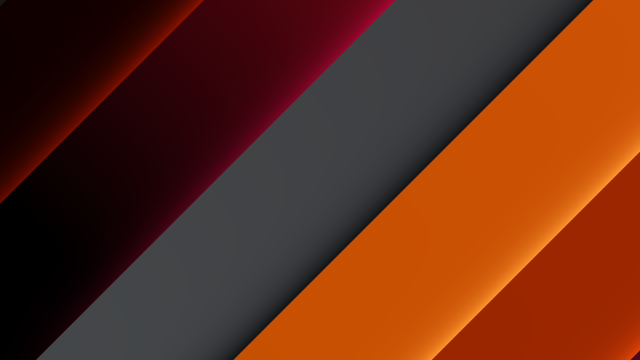
This background is drawn by a Shadertoy shader. Its source:

```glsl
// Wide 45 degree bands running from dark red through grey to orange.
// Each band blends between two colours along its length and is tinted
// toward a glow or shadow colour that decays away from its lower-right edge.

const int BANDS = 7;

// Lower-right edge of each band, in canvas heights from the top-left corner
const float EDGE[BANDS] = float[](0.0185, 0.567, 1.0995, 1.648, 2.199, 2.751, 4.0);

// Decay length of the rim tint, in canvas heights
const float RIM_WIDTH[BANDS] = float[](0.02, 0.065, 0.06, 0.062, 0.046, 0.05, 0.05);

// Band colours, extrapolated to the lower-left and upper-right corners
const vec3 BASE_LOW[BANDS] = vec3[](
    vec3(0.10, 0.10, 0.10), vec3(0.04, 0.0, 0.0), vec3(-0.10, -0.005, -0.02),
    vec3(0.27, 0.28, 0.29), vec3(0.77, 0.31, 0.0), vec3(0.60, 0.15, 0.0),
    vec3(0.30, 0.03, 0.12));
const vec3 BASE_HIGH[BANDS] = vec3[](
    vec3(0.10, 0.10, 0.10), vec3(0.10, 0.0, 0.0), vec3(0.50, 0.025, 0.085),
    vec3(0.24, 0.24, 0.25), vec3(0.80, 0.32, 0.02), vec3(0.61, 0.15, 0.0),
    vec3(0.30, 0.03, 0.12));

// Rim colours at the same two corners
const vec3 RIM_LOW[BANDS] = vec3[](
    vec3(0.08, 0.08, 0.08), vec3(0.37, 0.03, 0.0), vec3(0.02, 0.0, 0.0),
    vec3(0.06, 0.07, 0.08), vec3(1.0, 0.58, 0.17), vec3(0.88, 0.27, 0.03),
    vec3(0.30, 0.03, 0.12));
const vec3 RIM_HIGH[BANDS] = vec3[](
    vec3(0.08, 0.08, 0.08), vec3(0.72, 0.11, 0.0), vec3(0.88, 0.04, 0.27),
    vec3(0.06, 0.07, 0.08), vec3(1.0, 0.60, 0.20), vec3(0.90, 0.28, 0.03),
    vec3(0.30, 0.03, 0.12));

// Colour of one band at a position across and along the stripes
vec3 bandColor(int i, float across, float along) {
    vec3 base = max(mix(BASE_LOW[i], BASE_HIGH[i], along), 0.0);
    vec3 rim = mix(RIM_LOW[i], RIM_HIGH[i], along);
    float inset = max(EDGE[i] - across, 0.0);
    return mix(base, rim, exp(-inset / RIM_WIDTH[i]));
}

void mainImage(out vec4 fragColor, in vec2 fragCoord) {
    vec2 p = fragCoord / iResolution.y;
    float aspect = iResolution.x / iResolution.y;

    // Diagonal coordinates
    float across = p.x + 1.0 - p.y;
    float along = (p.x + p.y) / (aspect + 1.0);
    float softness = 1.0 / iResolution.y;

    // Stack the bands from the top-left, with smoothed edges
    vec3 color = bandColor(0, across, along);
    for (int i = 1; i < BANDS; i++) {
        float cover = smoothstep(-softness, softness, across - EDGE[i - 1]);
        color = mix(color, bandColor(i, across, along), cover);
    }

    fragColor = vec4(color, 1.0);
}
```
